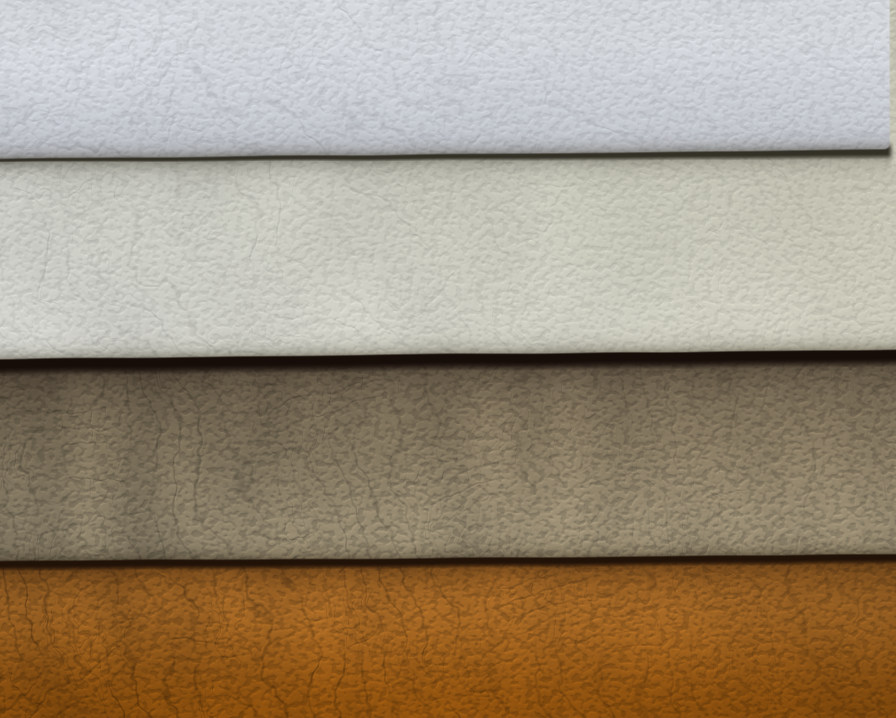
A Shadertoy shader for this texture:

```glsl
// Four overlapping sheets of grained leather, white to tan, with shadowed folds.

// Sheets are listed from the top one down; lengths are in canvas heights.
const int SHEETS = 4;
const vec3 TOP_COLOR[4] = vec3[](vec3(.82, .835, .855), vec3(.765, .77, .735),
                                 vec3(.50, .45, .36), vec3(.61, .385, .14));
const vec3 LOW_COLOR[4] = vec3[](vec3(.755, .77, .80), vec3(.80, .805, .775),
                                 vec3(.565, .52, .425), vec3(.52, .295, .05));
const vec3 SHADOW_COLOR[3] = vec3[](vec3(.20, .19, .15), vec3(.085, .05, .035),
                                    vec3(.13, .07, .03));
const vec4 EDGE_LEFT = vec4(.7785, .500, .218, -1.);
const vec4 EDGE_RIGHT = vec4(.7915, .513, .228, -1.);
const vec4 SHEET_TOP = vec4(1., .78, .50, .22);
const vec4 SHEET_HEIGHT = vec4(.22, .28, .28, .22);
const vec4 SHEET_END = vec4(.993, 2., 2., 2.);   // fraction of canvas width
const vec3 SHADOW_CORE = vec3(.009, .020, .012);
const vec3 SHADOW_FADE = vec3(.013, .042, .024);
const vec4 RELIEF = vec4(.075, .08, .15, .16);
const vec4 PIT_DARK = vec4(.035, .035, .10, .11);
const vec4 CREASE_DARK = vec4(.05, .045, .12, .17);
const vec4 BROAD_FOLD = vec4(.04, .05, .15, .14);
const vec2 CREASE_FLOW[4] = vec2[](vec2(7., 13.), vec2(15., 11.),
                                   vec2(25., 8.), vec2(24., 11.));
const vec2 GRAIN_FREQ = vec2(92., 112.);
const vec2 LIGHT_DIR = vec2(-.35, .94);
const float LIGHT_STEP = .0022;

vec2 hashGradient(vec2 cell) {
    vec3 h = fract(cell.xyx * vec3(.1031, .1030, .0973));
    h += dot(h, h.yzx + 33.33);
    float angle = 6.2832 * fract((h.x + h.y) * h.z);
    return vec2(cos(angle), sin(angle));
}

float gradientNoise(vec2 p) {
    vec2 i = floor(p), f = fract(p);
    vec2 u = f * f * f * (f * (f * 6. - 15.) + 10.);
    vec2 e = vec2(0., 1.);
    float a = dot(hashGradient(i), f);
    float b = dot(hashGradient(i + e.yx), f - e.yx);
    float c = dot(hashGradient(i + e.xy), f - e.xy);
    float d = dot(hashGradient(i + e.yy), f - e.yy);
    return mix(mix(a, b, u.x), mix(c, d, u.x), u.y);
}

float furrow(float phase, float width) {
    return 1. - smoothstep(0., width, abs(fract(phase) - .5));
}

// Dense wrinkled furrows along the flow, laced by fainter ones across it.
float creases(vec2 p, vec2 flow) {
    float bend = gradientNoise(p * 4.5);
    float sway = gradientNoise(p * 12. + 13.);
    float jag = gradientNoise(p * 34.) + .7 * gradientNoise(p * 75.);
    float gaps = gradientNoise(p * 7. + 9.) + .5 * gradientNoise(p * 24. + 3.);
    float along = dot(p, flow) + 2.2 * bend + .7 * sway + .24 * jag;
    float across = dot(p, vec2(-flow.y, flow.x)) * 1.1 - 2.4 * bend + .8 * sway + .28 * jag;
    float main = furrow(along, .11) * smoothstep(-.35, .3, gaps);
    float fine = furrow(along * 2. + .4 * jag, .17) * smoothstep(-.2, .35, sway - gaps);
    float lace = furrow(across, .12) * smoothstep(-.2, .4, -gaps);
    return main + .5 * fine + .65 * lace;
}

// x: surface height, y: crease amount, z: pits between the pebbles.
vec3 leather(vec2 p, vec2 flow) {
    vec2 q = p * GRAIN_FREQ;
    float grain = gradientNoise(q) + .55 * gradientNoise(q * 1.7 + 31.);
    float pits = 1. - smoothstep(-.35, .12, grain);
    float folds = gradientNoise(p * vec2(34., 48.) + 7.);
    float crease = creases(p, flow);
    return vec3(.45 * grain - .45 * pits + .6 * folds - .55 * crease, crease, pits);
}

vec3 sheetColor(int i, vec2 p, float x) {
    vec2 q = p + vec2(3.7, 5.3) * float(i + 1);
    vec3 here = leather(q, CREASE_FLOW[i]);
    float slope = here.x - leather(q + LIGHT_DIR * LIGHT_STEP, CREASE_FLOW[i]).x;
    float drop = clamp((SHEET_TOP[i] - p.y) / SHEET_HEIGHT[i], 0., 1.);
    vec3 color = mix(TOP_COLOR[i], LOW_COLOR[i], smoothstep(.2, 1., drop));

    // Broad light: warmer toward the right on cream, dimmer at taupe and tan sides.
    if (i == 1) color *= mix(vec3(1.02, 1.02, 1.03), vec3(1., .99, .95), x);
    if (i == 2) color *= mix(.90, 1.04, smoothstep(0., .6, x));
    if (i == 3) color *= 1.05 - .6 * (x - .5) * (x - .5);

    float strength = mix(1.15, .5, smoothstep(.1, .9, x));
    vec2 foldFreq = CREASE_FLOW[i] * .5 + 1.;
    color *= 1. + BROAD_FOLD[i] * strength * gradientNoise(q * foldFreq);
    color *= 1. - CREASE_DARK[i] * strength * here.y;
    color *= 1. - PIT_DARK[i] * (here.z - .4);
    return color * (1. + RELIEF[i] * clamp(slope, -1.2, 1.2));
}

void mainImage(out vec4 fragColor, in vec2 fragCoord) {
    vec2 p = fragCoord / iResolution.y;
    float x = fragCoord.x / iResolution.x;
    float aspect = iResolution.x / iResolution.y;
    float soft = 1.2 / iResolution.y;
    vec3 color = sheetColor(SHEETS - 1, p, x);

    // Stack upward: each sheet shades what lies below, then covers it.
    for (int i = SHEETS - 2; i >= 0; i--) {
        float ripple = .0015 * gradientNoise(vec2(x * 9., float(i) * 4. + .5));
        float edge = mix(EDGE_LEFT[i], EDGE_RIGHT[i], x) + ripple;
        float above = p.y - edge;
        float below = max(-above, 0.);
        float inside = (SHEET_END[i] - x) * aspect;

        float core = SHADOW_CORE[i] * (i == 0 ? mix(.5, 1.2, x) : 1.);
        float shade = 1. - smoothstep(core * .5, core * 1.7, below);
        shade = max(shade, .65 * exp(-below / SHADOW_FADE[i]));
        shade *= smoothstep(-.008, .004, inside) * (1. - smoothstep(0., .012, above));
        color = mix(color, SHADOW_COLOR[i], shade);

        // Rounded lower lip and rounded end corner.
        vec2 corner = max(vec2(.008) - vec2(above, inside), 0.);
        float cover = smoothstep(-soft, soft, .008 - length(corner));
        vec3 sheet = sheetColor(i, p, x);
        sheet *= 1. - vec3(.32, .34, .38) * exp(-max(above, 0.) / .010);
        color = mix(color, sheet, cover);
    }
    fragColor = vec4(clamp(color, 0., 1.), 1.);
}
```
